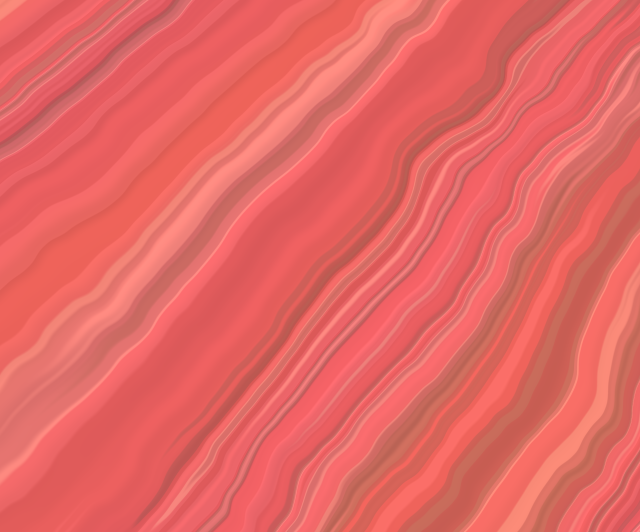
Give the GLSL for this background, as a WebGL 2 fragment shader.

```glsl
#version 300 es
precision highp float;

#define ANGLE 0.84        // direction of the veins, radians
#define FAN 0.22          // how far the veins converge
#define SWAY 0.11         // broad bending
#define WIGGLE 0.050      // medium bending
#define RIPPLE 0.017      // small bending
#define BAND_SCALE 8.0    // broad bands per unit
#define BAND_DEPTH 1.5    // palette cycles in the broad bands
#define LINE_SCALE 62.0   // thin lines per unit
#define LINE_DEPTH 1.15   // palette cycles in the thin lines
#define SHEEN 0.10        // soft shading strength
#define SAMPLES 3         // antialiasing grid

uniform vec2 u_resolution;
out vec4 outColor;

const vec3 PALETTE[6] = vec3[6](
    vec3(0.79, 0.36, 0.345),  // dark red
    vec3(0.78, 0.41, 0.37),   // clay
    vec3(0.87, 0.44, 0.42),   // dusty rose
    vec3(0.98, 0.53, 0.49),   // highlight
    vec3(0.95, 0.41, 0.41),   // coral
    vec3(0.90, 0.365, 0.36)); // red
const float SHARE[6] = float[6](0.15, 0.17, 0.13, 0.07, 0.18, 0.30);

float hash(vec2 cell) {
    uvec2 q = uvec2(ivec2(cell) + 4096) * uvec2(1597334673u, 3812015801u);
    uint h = (q.x ^ q.y) * 1597334673u;
    h = (h ^ (h >> 15)) * 2246822519u;
    return float((h ^ (h >> 13)) >> 8) / 16777216.0;
}

// Smooth value noise, 0 to 1
float noise(vec2 p) {
    vec2 cell = floor(p), f = p - cell;
    f = f * f * f * (f * (f * 6.0 - 15.0) + 10.0);
    vec2 e = vec2(1.0, 0.0);
    return mix(mix(hash(cell), hash(cell + e.xy), f.x),
               mix(hash(cell + e.yx), hash(cell + e.xx), f.x), f.y);
}

// Cyclic palette whose bands are as wide as their shares
vec3 cyclicPalette(float phase, float softness) {
    float x = fract(phase), edge = 0.0;
    vec3 color = PALETTE[0];
    for (int i = 0; i < 6; i++) {
        edge += SHARE[i];
        float center = i == 5 ? 1.0 - softness : edge;
        color = mix(color, PALETTE[(i + 1) % 6],
                    smoothstep(center - softness, center + softness, x));
    }
    return color;
}

vec3 marble(vec2 p) {
    // Coordinates along and across the veins
    vec2 dir = vec2(cos(ANGLE), sin(ANGLE));
    float along = dot(p, dir);
    float across = dot(p, vec2(dir.y, -dir.x)) * (1.0 + FAN * along);

    // Bend the veins at three sizes
    float calm = 0.3 + 0.9 * noise(vec2(along * 2.0, across * 4.0) + 71.0);
    float s = across;
    s += SWAY * (noise(vec2(along * 1.8, across * 1.5) + 11.0) - 0.5);
    s += WIGGLE * calm * (noise(vec2(along * 7.0, across * 5.0) + 23.0) - 0.5);
    s += RIPPLE * calm * (noise(vec2(along * 19.0, across * 11.0) + 37.0) - 0.5);

    // Broad bands with clusters of thin lines
    float cluster = smoothstep(0.30, 0.65, noise(vec2(s * 10.0, along * 0.6) + 53.0));
    float phase = 1.4 * s + BAND_DEPTH * noise(vec2(s * BAND_SCALE, along * 0.4) + 5.0);
    phase += 0.55 * noise(vec2(s * 24.0, along * 0.6) + 17.0);
    phase += cluster * LINE_DEPTH * (noise(vec2(s * LINE_SCALE, along * 0.7) + 29.0) - 0.5);
    phase += 0.07 * noise(vec2(s * 110.0, along) + 41.0);

    // Edges vary from crisp to blended
    float softness = mix(0.006, 0.035, noise(vec2(s * 9.0, along * 1.3) + 61.0));
    vec3 color = cyclicPalette(phase, softness);

    // Soft folds, fine creases and a drift between pink and orange
    float fold = noise(vec2(s * 38.0, along * 0.8) + 83.0) - 0.5;
    float crease = noise(vec2(s * 125.0, along * 0.8) + 89.0) - 0.5;
    float tint = noise(vec2(s * 9.0, along * 0.9) + 97.0) - 0.5;
    color *= 1.0 + SHEEN * (fold + cluster * crease);
    color += tint * vec3(0.0, -0.02, 0.05);
    return color;
}

void main() {
    vec3 sum = vec3(0.0);
    for (int j = 0; j < SAMPLES; j++)
        for (int i = 0; i < SAMPLES; i++) {
            vec2 offset = (vec2(i, j) + 0.5) / float(SAMPLES) - 0.5;
            vec2 pixel = gl_FragCoord.xy + offset - 0.5 * u_resolution;
            sum += marble(pixel / u_resolution.y);
        }
    outColor = vec4(sum / float(SAMPLES * SAMPLES), 1.0);
}
```
